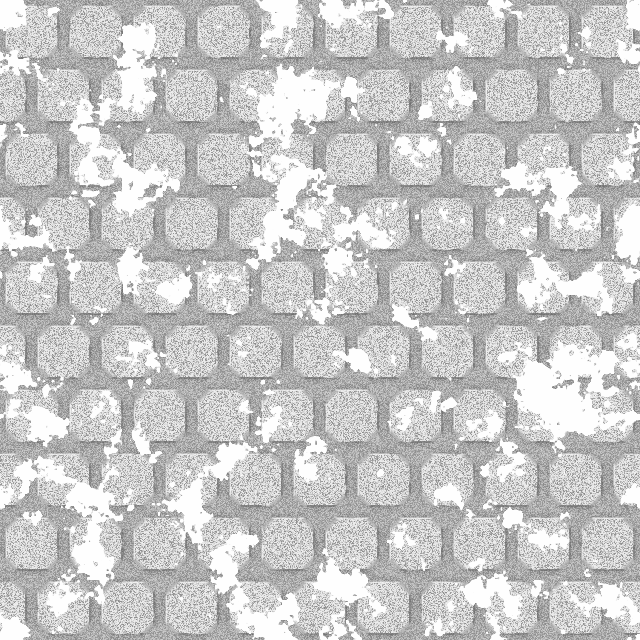
Write a three.js fragment shader that draws this texture map.

```glsl
// Worn grey paving: ten staggered rows of ten soft-cornered octagonal studs,
// built from a folded cell distance, per-cell grain, thin bevel lines and
// many small ragged white patches cut from periodic fractal noise.

varying vec2 vUv;

const float REPEATS = 10.0;        // studs across and rows up
const float HALF_SIZE = 0.405;     // stud half width, in cells
const float CORNER_CUT = 0.445;    // distance of the diagonal sides, in cells
const float CORNER_BLUR = 0.050;   // softness of the diagonal sides
const float FLAT_HALF = 0.25;      // half length of the bevel lines
const float LINE_HALF = 0.009;     // half width of the bevel lines
const float EDGE = 0.010;          // smoothing of straight sides, in cells

const float GRAIN_CELLS = 768.0;
const float STUD_LIGHT = 0.93;     // brightest stud grain
const float STUD_GRAIN = 0.39;     // depth of the dark specks
const float GAP_GREY = 0.68;
const float GAP_GRAIN = 0.25;
const float SHADOW = 0.10;         // darkening next to the flat sides

const float WEAR_SCALE = 14.0;     // lattice cells of the coarsest octave
const float WEAR_GAIN = 0.74;      // higher gives more ragged patches
const float WEAR_LEVEL = 0.595;    // higher leaves fewer white patches
const float WEAR_EDGE = 0.010;
const float HAZE = 0.15;           // faint bleaching around the patches
const vec3 WEAR_COLOUR = vec3(0.995);

float hash(vec2 p) {
  vec3 q = fract(vec3(p.xyx) * 0.1031);
  q += dot(q, q.yzx + 33.33);
  return fract((q.x + q.y) * q.z);
}

// Value noise that wraps after `period` lattice cells.
float wrapNoise(vec2 p, float period, float seed) {
  vec2 i = floor(p);
  vec2 f = fract(p);
  f = f * f * (3.0 - 2.0 * f);
  vec2 a = mod(i, period) + seed;
  vec2 b = mod(i + 1.0, period) + seed;
  return mix(mix(hash(a), hash(vec2(b.x, a.y)), f.x),
             mix(hash(vec2(a.x, b.y)), hash(b), f.x), f.y);
}

// Each octave is shifted so that the lattices do not line up.
float wearNoise(vec2 uv) {
  float sum = 0.0;
  float total = 0.0;
  float weight = 1.0;
  float period = WEAR_SCALE;
  for (int k = 0; k < 5; k++) {
    vec2 shift = float(k) * vec2(0.37, 0.61);
    sum += weight * wrapNoise(uv * period + shift, period, 43.0 + 57.0 * float(k));
    total += weight;
    weight *= WEAR_GAIN;
    period *= 2.0;
  }
  return sum / total;
}

void main() {
  // Staggered cells, with the bottom row shifted by half a stud
  vec2 grid = vUv * REPEATS;
  grid.x += 0.5 * (1.0 - mod(floor(grid.y), 2.0));
  vec2 p = fract(grid) - 0.5;
  vec2 q = abs(p);

  // Stud: crisp flat sides and blurred diagonals
  float side = max(q.x, q.y) - HALF_SIZE;
  float diagonal = (q.x + q.y) * 0.7071 - CORNER_CUT;
  float stud = 1.0 - smoothstep(-EDGE, EDGE, side);
  stud *= 1.0 - smoothstep(-CORNER_BLUR, CORNER_BLUR, diagonal);

  // Grain: deep specks on the studs, finer contrast in the gaps
  float grain = hash(floor(vUv * GRAIN_CELLS) + 211.0);
  float studTone = STUD_LIGHT - STUD_GRAIN * grain * grain;
  float gapTone = GAP_GREY + GAP_GRAIN * (grain - 0.5);
  float along = min(q.x, q.y);
  float nearFlat = 1.0 - smoothstep(FLAT_HALF - 0.10, FLAT_HALF + 0.10, along);
  gapTone -= SHADOW * nearFlat * exp(-max(side, 0.0) * 16.0);
  float tone = mix(gapTone, studTone, stud);

  // Broken bevel lines: light at top and left, dark at bottom and right
  float line = 1.0 - smoothstep(LINE_HALF - 0.5 * EDGE, LINE_HALF + 0.5 * EDGE, abs(side));
  line *= 1.0 - smoothstep(FLAT_HALF - 0.03, FLAT_HALF + 0.03, along);
  line *= smoothstep(0.15, 0.55, wrapNoise(vUv * 80.0, 80.0, 307.0));
  float facing = q.x > q.y ? -p.x : p.y;
  tone = mix(tone, facing > 0.0 ? 0.97 : 0.38, line * 0.8);

  // Ragged white wear with a faint halo on the studs
  float wear = wearNoise(vUv);
  float haze = HAZE * stud * smoothstep(WEAR_LEVEL - 0.07, WEAR_LEVEL, wear);
  float patchMask = smoothstep(WEAR_LEVEL - WEAR_EDGE, WEAR_LEVEL + WEAR_EDGE, wear);
  vec3 colour = mix(vec3(tone), WEAR_COLOUR, max(haze, patchMask));

  gl_FragColor = vec4(colour, 1.0);
}
```
